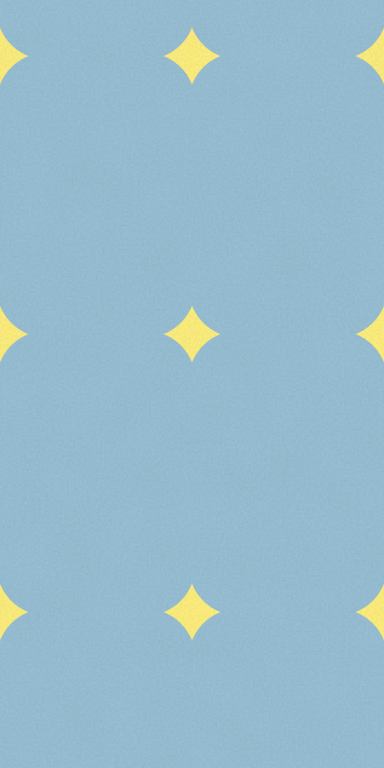
A WebGL 1 fragment shader for this pattern:

```glsl
precision highp float;

uniform vec2 u_resolution;

const vec3 SKY_BLUE = vec3(0.58, 0.73, 0.81);
const vec3 STAR_YELLOW = vec3(0.97, 0.91, 0.48);

// Lengths are fractions of the canvas width
const vec2 SPACING = vec2(0.5, 0.724);
const vec2 FIRST_STAR = vec2(0.0, 0.406);
const float STAR_RADIUS = 0.0742;
const float ARC_CENTRE = 1.6416; // in star radii, on the diagonal

vec2 randomGradient(vec2 cell) {
  vec3 h = fract(cell.xyx * vec3(0.1031, 0.1030, 0.0973));
  h += dot(h, h.yzx + 33.33);
  float angle = 6.2832 * fract((h.x + h.y) * h.z);
  return vec2(cos(angle), sin(angle));
}

float gradientNoise(vec2 p) {
  vec2 i = floor(p);
  vec2 f = p - i;
  vec2 w = f * f * f * (f * (f * 6.0 - 15.0) + 10.0);
  float a = dot(randomGradient(i), f);
  float b = dot(randomGradient(i + vec2(1.0, 0.0)), f - vec2(1.0, 0.0));
  float c = dot(randomGradient(i + vec2(0.0, 1.0)), f - vec2(0.0, 1.0));
  float d = dot(randomGradient(i + 1.0), f - 1.0);
  return mix(mix(a, b, w.x), mix(c, d, w.x), w.y);
}

// Offset from the nearest point of a grid
vec2 repeatGrid(vec2 p, vec2 origin, vec2 spacing) {
  return (fract((p - origin) / spacing + 0.5) - 0.5) * spacing;
}

// Four-pointed star with sides cut by circular arcs; negative inside
float starDistance(vec2 p, float radius, float arcCentre) {
  vec2 q = abs(p) / radius;
  float arcRadius = length(vec2(arcCentre - 1.0, arcCentre));
  float arcs = arcRadius - length(q - arcCentre);
  float diamond = (q.x + q.y - 1.0) * 0.7071;
  return max(arcs, diamond) * radius;
}

float fillMask(float dist, float pixel) {
  return 1.0 - smoothstep(-0.75 * pixel, 0.75 * pixel, dist);
}

// Fine speckle over a faint, broader mottling
float paperGrain(vec2 p) {
  float fine = gradientNoise(p * 173.0);
  float medium = gradientNoise(p * 83.0 + 17.3);
  float broad = gradientNoise(p * 9.0 + 41.7);
  return 0.035 * fine + 0.012 * medium + 0.008 * broad;
}

void main() {
  vec2 p = gl_FragCoord.xy / u_resolution.x;
  float pixel = 1.0 / u_resolution.x;

  vec2 local = repeatGrid(p, FIRST_STAR, SPACING);
  float star = fillMask(starDistance(local, STAR_RADIUS, ARC_CENTRE), pixel);

  vec3 color = mix(SKY_BLUE, STAR_YELLOW, star);
  color *= 1.0 + paperGrain(p);
  gl_FragColor = vec4(clamp(color, 0.0, 1.0), 1.0);
}
```
